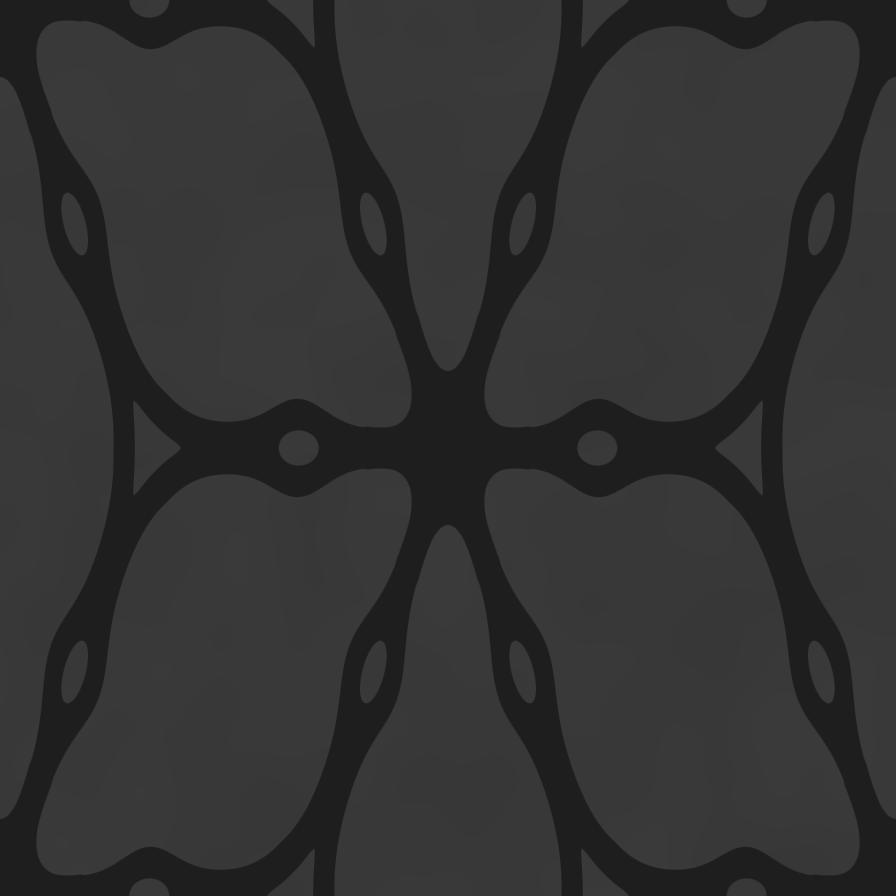
Give the GLSL for this pattern, as a three.js fragment shader.

```glsl
// Dark organic web on grey: a stretched rhombus lattice with eyelets and triangular holes.
#define REPEATS 1.0
#define GROUND vec3(0.222)
#define WEB vec3(0.118)
#define GRAIN 0.012
#define HUB_RADIUS 0.149
#define HUB_CURVE 10.0
#define BULGE 0.052
#define BULGE_WIDTH 0.125
#define EYELET vec2(0.067, 0.034)
#define HOLE_RADIUS 0.05

varying vec2 vUv;

const float ROOT3 = 1.7320508;
const vec2 DIR30 = vec2(0.8660254, 0.5);

vec2 gradientAt(vec2 cell) {
  float angle = 6.2831853 * fract(sin(dot(cell, vec2(127.1, 311.7))) * 4375.85);
  return vec2(cos(angle), sin(angle));
}

float gradientNoise(vec2 p) {
  vec2 i = floor(p), f = fract(p);
  vec2 w = f * f * f * (f * (f * 6.0 - 15.0) + 10.0);
  vec2 e = vec2(1.0, 0.0);
  float low = mix(dot(gradientAt(i), f), dot(gradientAt(i + e), f - e), w.x);
  float high = mix(dot(gradientAt(i + e.yx), f - e.yx), dot(gradientAt(i + 1.0), f - 1.0), w.x);
  return mix(low, high, w.y);
}

float smoothMin(float a, float b, float k) {
  float h = max(k - abs(a - b), 0.0) / k;
  return min(a, b) - 0.25 * k * h * h;
}

// Offset from the nearest hub of the centred lattice.
vec2 nearestHub(vec2 p) {
  vec2 period = vec2(3.0, ROOT3);
  vec2 a = mod(p + 0.5 * period, period) - 0.5 * period;
  vec2 b = mod(p, period) - 0.5 * period;
  return dot(a, a) < dot(b, b) ? a : b;
}

// Fold the six spokes of a hub onto the positive x axis, y >= 0.
vec2 foldSpokes(vec2 p) {
  vec2 q = abs(p);
  vec2 normal = vec2(-DIR30.y, DIR30.x);
  q -= 2.0 * max(dot(q, normal), 0.0) * normal;
  return vec2(q.x, abs(q.y));
}

// Positive in the open panels, negative inside the web.
float panelField(vec2 q) {
  float bump = (q.x - 0.5) / BULGE_WIDTH;
  float flare = max(q.x - 0.7, 0.0);
  float halfWidth = 0.03 + 0.026 * q.x + BULGE * exp(-bump * bump) + 3.6 * flare * flare * flare;

  // Rounded panel tip between two spokes.
  float along = dot(q, DIR30);
  float across = dot(q, vec2(DIR30.y, -DIR30.x));
  float tip = along - HUB_RADIUS - HUB_CURVE * min(across * across, 0.01);
  tip /= sqrt(1.0 + 400.0 * min(across * across, 0.01));
  return smoothMin(q.y - halfWidth, tip, 0.012);
}

// Negative inside the oval eyelet halfway along a spoke.
float eyeletField(vec2 q) {
  return (length((q - vec2(0.5, 0.0)) / EYELET) - 1.0) * EYELET.y;
}

// Negative inside the soft, slightly concave triangle at a three-way joint.
float triangleField(vec2 q) {
  vec2 v = vec2(1.0 - q.x, q.y);
  float side = 0.5 * v.x + DIR30.x * sqrt(v.y * v.y + 0.00013);
  float slide = DIR30.x * v.x - 0.5 * v.y;
  return side - HOLE_RADIUS - 1.5 * min(slide * slide, 0.01);
}

void main() {
  vec2 p = (vUv - 0.5) * REPEATS * vec2(3.0, ROOT3);
  vec2 q = foldSpokes(nearestHub(p));
  float field = max(panelField(q), max(-eyeletField(q), -triangleField(q)));
  float open = clamp(0.5 + field / max(fwidth(field), 1e-5), 0.0, 1.0);

  // Faint cloudy tone on the panels.
  float cloud = gradientNoise(vUv * 5.0) + 0.5 * gradientNoise(vUv * 13.0 + 7.0);
  vec3 ground = GROUND + GRAIN * cloud;
  gl_FragColor = vec4(mix(WEB, ground, open), 1.0);
}
```
